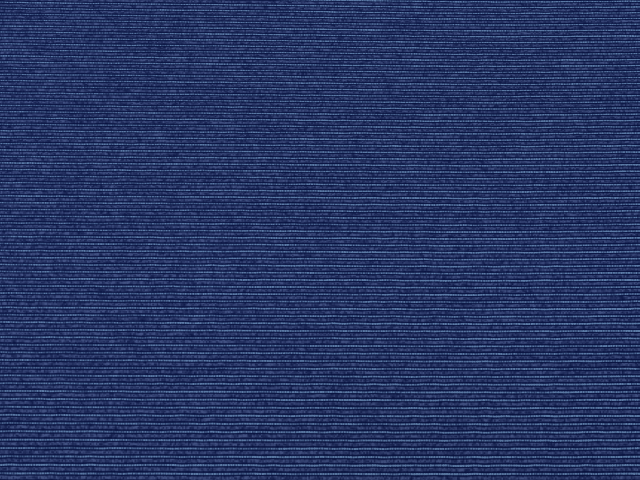
Give the GLSL for this texture, as a Shadertoy shader.

```glsl
const vec3 NAVY = vec3(0.03, 0.07, 0.25);
const vec3 YARN = vec3(0.235, 0.295, 0.485);
const vec3 SHEEN = vec3(0.34, 0.46, 0.63);

const float RIBS_BASE = 56.0;    // ribs per canvas height at the bottom edge
const float RIBS_GROWTH = 28.0;  // extra density gained towards the top
const float STITCHES = 190.0;    // stitches per canvas height, along a rib

float hash(vec2 p) {
    vec3 q = fract(vec3(p.xyx) * 0.1031);
    q += dot(q, q.yzx + 33.33);
    return fract((q.x + q.y) * q.z);
}

float noise(vec2 p) {
    vec2 cell = floor(p);
    vec2 f = fract(p);
    f = f * f * (3.0 - 2.0 * f);
    float low = mix(hash(cell), hash(cell + vec2(1.0, 0.0)), f.x);
    float high = mix(hash(cell + vec2(0.0, 1.0)), hash(cell + vec2(1.0, 1.0)), f.x);
    return mix(low, high, f.y);
}

// Soft stripe that wraps around within one rib period
float stripe(float phase, float center, float halfWidth, float soft) {
    float d = abs(fract(phase - center + 0.5) - 0.5);
    return 1.0 - smoothstep(halfWidth - soft, halfWidth + soft, d);
}

// Integrated density, so the ribs crowd together smoothly upwards
float ribCoordinate(float y) {
    return y * (RIBS_BASE + 0.5 * RIBS_GROWTH * y);
}

// Rounded beads, faded out when a stitch nears the pixel size
float beads(float x, float pixel) {
    float wave = 0.5 + 0.5 * cos(6.28318 * x);
    return mix(wave, 0.5, smoothstep(0.35, 0.65, pixel));
}

void mainImage(out vec4 fragColor, in vec2 fragCoord) {
    vec2 uv = fragCoord / iResolution.y;
    float across = fragCoord.x / iResolution.x;
    float pixel = 1.0 / iResolution.y;

    // Slow sag of the cloth, strongest in the upper left
    float bend = 0.010 * (1.0 - across) * (1.0 - across) * uv.y;
    float sag = 0.005 * (noise(uv * vec2(2.0, 1.5) + 3.0) - 0.5);
    float coord = ribCoordinate(uv.y - bend + sag);
    float rib = floor(coord);
    float ribPixel = pixel * (RIBS_BASE + RIBS_GROWTH * uv.y);

    // Small irregularities of the yarn
    float stitch = uv.x * STITCHES;
    float grain = noise(vec2(stitch * 1.7, coord * 4.0));
    float fuzz = noise(vec2(stitch * 0.7, coord * 2.0 + 40.0));
    float phase = coord + 0.07 * (noise(vec2(stitch * 0.25, coord * 0.5)) - 0.5);

    // Matte body and the thin shiny cord above it
    float soft = 0.05 + 0.32 * ribPixel;
    float body = stripe(phase, 0.28, 0.20, soft);
    float cord = stripe(phase, 0.76, 0.11, soft);

    // Sheen varies from rib to rib, along each rib and across the cloth
    float ribSheen = 0.82 + 0.26 * hash(vec2(rib, 7.0));
    float streak = 0.75 + 0.5 * noise(vec2(uv.x * 22.0, rib * 1.7));
    float side = mix(0.82, 1.04, smoothstep(0.0, 0.7, across));
    float bead = 0.75 + 0.5 * beads(stitch + 0.5 * rib, pixel * STITCHES);
    float shine = cord * ribSheen * streak * side * bead * (0.6 + 0.7 * grain);

    float matte = body * (0.12 + 0.75 * grain + 0.3 * fuzz);
    matte += 0.10 * grain + 0.12 * (1.0 - across) * fuzz;

    vec3 color = mix(NAVY, YARN, clamp(matte, 0.0, 1.1));
    color = mix(color, SHEEN, clamp(shine, 0.0, 1.05));

    // Broad uneven light
    float light = 0.97 + 0.04 * uv.y + 0.05 * (noise(uv * 2.5 + 11.0) - 0.5);
    fragColor = vec4(clamp(color * light, 0.0, 1.0), 1.0);
}
```
